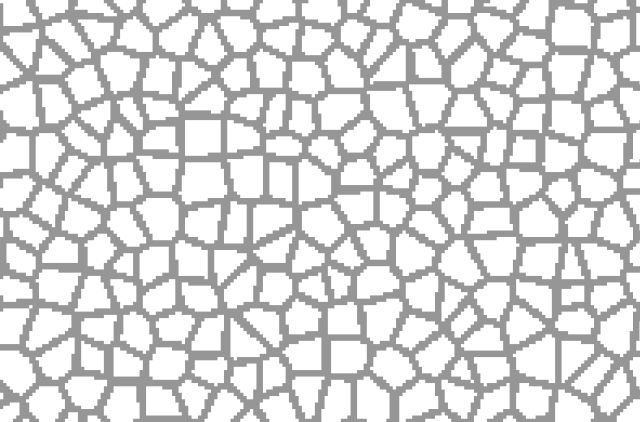
A Shadertoy shader for this pattern:

```glsl
// Irregular mosaic of white cells parted by even grey seams.
// A jittered Voronoi diagram gives the exact distance to the nearest seam;
// it is sampled on a coarse lattice, so the seams get stair-stepped sides.

const float CELL_ROWS = 11.5;      // Voronoi cells per canvas height
const float BLOCK_ROWS = 130.0;    // lattice blocks per canvas height
const float SEAM_HALF = 0.0093;    // half seam width, in canvas heights
const float JITTER = 0.82;         // scatter of the cell seeds
const vec3 CELL_COLOR = vec3(1.0);
const vec3 SEAM_COLOR = vec3(0.59);

vec2 hash22(vec2 p) {
    vec2 q = vec2(dot(p, vec2(127.1, 311.7)), dot(p, vec2(269.5, 183.3)));
    return fract(sin(q) * 43758.5453);
}

// Seed position inside the unit square of a grid cell
vec2 seedPoint(vec2 cell, float jitter) {
    return cell + 0.5 + jitter * (hash22(cell) - 0.5);
}

// Distance from p to the closest Voronoi border, in grid units
float voronoiBorder(vec2 p, float jitter) {
    vec2 base = floor(p);

    // Nearest seed
    vec2 nearestCell = base;
    vec2 toNearest = vec2(0.0);
    float nearestSq = 1e3;
    for (int y = -1; y <= 1; y++) {
        for (int x = -1; x <= 1; x++) {
            vec2 cell = base + vec2(x, y);
            vec2 toSeed = seedPoint(cell, jitter) - p;
            float distSq = dot(toSeed, toSeed);
            if (distSq < nearestSq) {
                nearestSq = distSq;
                toNearest = toSeed;
                nearestCell = cell;
            }
        }
    }

    // Closest bisector between that seed and its neighbours
    float border = 1e3;
    for (int y = -2; y <= 2; y++) {
        for (int x = -2; x <= 2; x++) {
            if (x == 0 && y == 0) continue;
            vec2 toSeed = seedPoint(nearestCell + vec2(x, y), jitter) - p;
            vec2 across = normalize(toSeed - toNearest);
            border = min(border, dot(0.5 * (toNearest + toSeed), across));
        }
    }
    return border;
}

// 1 on a seam, 0 inside a cell, taken at the centre of a lattice block
float seamBlock(vec2 block, float blockRows, float halfWidth) {
    vec2 p = (block + 0.5) / blockRows;
    float border = voronoiBorder(p * CELL_ROWS, JITTER) / CELL_ROWS;
    return 1.0 - step(halfWidth, border);
}

// Blend of four neighbouring blocks, with edges about one pixel soft
float seamMask(vec2 p, float blockRows, float halfWidth, float pixel) {
    vec2 q = p * blockRows - 0.5;
    vec2 block = floor(q);
    float sharpness = max(1.0, 1.0 / (pixel * blockRows));
    vec2 blend = clamp((fract(q) - 0.5) * sharpness + 0.5, 0.0, 1.0);
    float a = seamBlock(block, blockRows, halfWidth);
    float b = seamBlock(block + vec2(1.0, 0.0), blockRows, halfWidth);
    float c = seamBlock(block + vec2(0.0, 1.0), blockRows, halfWidth);
    float d = seamBlock(block + vec2(1.0, 1.0), blockRows, halfWidth);
    return mix(mix(a, b, blend.x), mix(c, d, blend.x), blend.y);
}

void mainImage(out vec4 fragColor, in vec2 fragCoord) {
    float pixel = 1.0 / iResolution.y;
    float seam = seamMask(fragCoord * pixel, BLOCK_ROWS, SEAM_HALF, pixel);
    fragColor = vec4(mix(CELL_COLOR, SEAM_COLOR, seam), 1.0);
}
```
